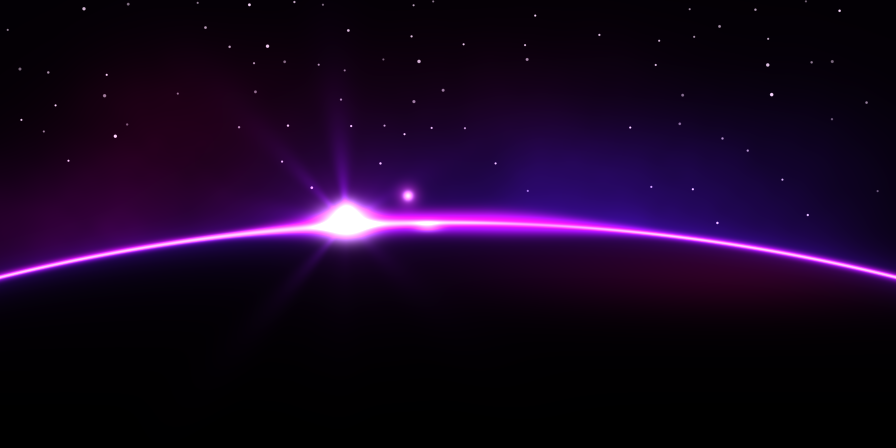
Write a Shadertoy shader that draws this background.

```glsl
const vec2  PLANET_TOP    = vec2(1.0, 0.503);
const float PLANET_RADIUS = 4.16;
const vec2  SUN_POS       = vec2(0.774, 0.503);
const vec2  ORB_POS       = vec2(0.911, 0.563);
const vec2  GLINT_POS     = vec2(0.955, 0.495);
const float STAR_CELL     = 0.068;
const float STAR_DENSITY  = 0.55;

const vec3 SPACE   = vec3(0.012, 0.0, 0.018);
const vec3 INDIGO  = vec3(0.13, 0.03, 0.36);
const vec3 MAROON  = vec3(0.17, 0.0, 0.10);
const vec3 PLUM    = vec3(0.22, 0.0, 0.24);
const vec3 VIOLET  = vec3(0.34, 0.05, 0.85);
const vec3 MAGENTA = vec3(0.92, 0.06, 0.80);
const vec3 ROSE    = vec3(0.85, 0.02, 0.55);
const vec3 HOT     = vec3(1.0, 0.88, 1.0);

float hash(vec2 p) {
    return fract(sin(dot(p, vec2(127.1, 311.7))) * 43758.5453);
}

float noise(vec2 p) {
    vec2 i = floor(p), f = fract(p);
    f = f * f * (3.0 - 2.0 * f);
    return mix(mix(hash(i), hash(i + vec2(1, 0)), f.x),
               mix(hash(i + vec2(0, 1)), hash(i + vec2(1, 1)), f.x), f.y);
}

float fbm(vec2 p) {
    float sum = 0.0, amp = 0.5;
    for (int i = 0; i < 4; i++) {
        sum += amp * noise(p);
        p = p * 2.03 + 7.1;
        amp *= 0.5;
    }
    return sum;
}

// Soft elliptical spot
float spot(vec2 p, vec2 center, vec2 size) {
    vec2 q = (p - center) / size;
    return exp(-dot(q, q));
}

float stars(vec2 p, float pixel) {
    vec2 cell = floor(p / STAR_CELL);
    float seed = hash(cell + 3.7);
    vec2 offset = 0.15 + 0.7 * vec2(hash(cell + 11.3), hash(cell + 29.9));
    float radius = mix(0.0016, 0.0034, pow(hash(cell + 47.1), 3.0));
    float d = length(p - (cell + offset) * STAR_CELL);
    float chance = STAR_DENSITY * smoothstep(0.42, 0.98, p.y);
    float shine = 0.4 + 0.6 * hash(cell + 61.3);
    return step(seed, chance) * shine
         * (1.0 - smoothstep(radius - 0.5 * pixel, radius + pixel, d));
}

vec3 nebula(vec2 p) {
    float cloud = 0.45 + 1.1 * fbm(p * 3.2);
    vec3 col = INDIGO * 0.75 * spot(p, vec2(1.22, 0.53), vec2(0.52, 0.21));
    col += INDIGO * 0.3 * spot(p, vec2(1.65, 0.52), vec2(0.35, 0.22));
    col += MAROON * 0.7 * spot(p, vec2(0.36, 0.70), vec2(0.24, 0.16));
    col += PLUM * 0.8 * spot(p, vec2(0.12, 0.49), vec2(0.42, 0.14));
    col += MAROON * 0.3 * spot(p, vec2(1.0, 0.78), vec2(0.5, 0.16));
    return col * cloud;
}

// Faint light on the night side, below the horizon
vec3 nightSide(vec2 p, float d) {
    vec3 col = INDIGO * 0.5 * exp(d / 0.06) * spot(p, vec2(0.9, 0.46), vec2(0.75, 0.4));
    col += MAROON * 0.85 * spot(p, vec2(1.66, 0.39), vec2(0.38, 0.085));
    return col + PLUM * 0.25 * spot(p, vec2(1.2, 0.42), vec2(0.3, 0.10));
}

vec3 horizon(vec2 p, float d) {
    float sunDist = abs(p.x - SUN_POS.x);
    float band = smoothstep(0.48, 0.80, p.x) * (1.0 - smoothstep(1.08, 1.52, p.x));
    float width = mix(0.009, 0.024, band);
    float side = smoothstep(-width, width, d);
    vec3 col = mix(mix(VIOLET, MAGENTA, 0.55), mix(MAGENTA, ROSE, 0.4 * band), side)
             * exp(-d * d / (width * width)) * mix(0.75, 1.0, band);
    col += VIOLET * 0.42 * exp(-abs(d) / (d > 0.0 ? 0.032 : 0.026));
    // Hot line, swelling toward the sun
    float core = 0.0032 + 0.009 * exp(-sunDist / 0.16);
    float heat = mix(0.85, 0.5, smoothstep(1.02, 1.25, p.x) * band);
    return col + HOT * heat * exp(-d * d / (core * core));
}

vec3 sun(vec2 p, float d) {
    vec2 q = p - SUN_POS;
    float r = length(q), angle = atan(q.y, q.x);
    float beams = pow(abs(cos(angle * 4.0 + 0.5 * sin(angle * 3.0))), 5.0);
    beams *= 0.55 + 0.45 * sin(angle * 5.0 + 0.8);
    float shade = mix(0.4, 1.0, smoothstep(-0.03, 0.03, d));
    vec3 col = mix(VIOLET, MAGENTA, 0.25) * beams * shade * 0.85
             * exp(-r / 0.13) * smoothstep(0.0, 0.06, r);
    col += mix(VIOLET, MAGENTA, 0.5) * shade * 0.7 * exp(-r / 0.075);
    col += HOT * 1.7 * spot(p, SUN_POS, vec2(0.055, 0.035));
    return col + HOT * 0.7 * spot(p, SUN_POS + vec2(0.0, 0.025), vec2(0.022, 0.026));
}

void mainImage(out vec4 fragColor, in vec2 fragCoord) {
    float pixel = 1.0 / iResolution.y;
    vec2 p = fragCoord * pixel;
    p.x += 1.0 - 0.5 * iResolution.x * pixel;
    float d = length(p - PLANET_TOP + vec2(0.0, PLANET_RADIUS)) - PLANET_RADIUS;

    // Sky and planet meet at the horizon
    vec3 sky = nebula(p) + HOT * stars(p, pixel);
    vec3 col = SPACE * smoothstep(0.0, 0.5, p.y);
    col += mix(nightSide(p, d), sky, smoothstep(-0.012, 0.012, d));
    col += horizon(p, d) + sun(p, d);

    // Lens orb and glint
    col += HOT * 0.9 * spot(p, ORB_POS, vec2(0.010));
    col += mix(MAGENTA, HOT, 0.25) * 0.5 * spot(p, ORB_POS, vec2(0.024));
    col += HOT * 0.6 * spot(p, GLINT_POS, vec2(0.028, 0.011));

    fragColor = vec4(clamp(col, 0.0, 1.0), 1.0);
}
```
